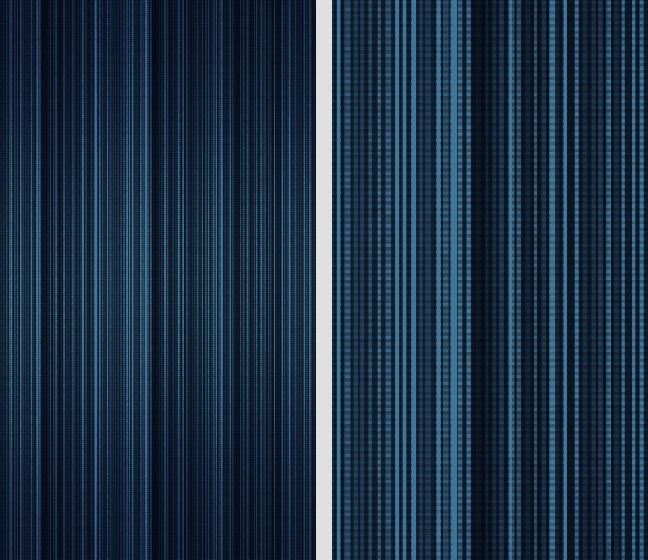
Left, the full canvas; right, a detail of the centre.
Reproduce this pattern procedurally as a Shadertoy shader.

```glsl
// Woven blue pinstripes: hashed columns of uneven tone and width, cut by dark
// gaps and a fine row of beads, with bright threads and narrow shadow bands.
// A soft horizontal glow lights the middle and fades to navy at both ends.

const float COLUMNS = 116.0;       // stripes across
const float ROWS = 256.0;          // bead rows down
const float STRIPE_WIDTH_MIN = 0.34;
const float STRIPE_WIDTH_MAX = 0.74;
const float GAP_LEVEL = 0.46;      // brightness between stripes
const float STRIPE_LEVEL = 1.30;
const float BEAD_DEPTH = 0.14;
const float GRAIN = 0.07;
const float THREAD_HALF_WIDTH = 0.0022;
const float BAND_HALF_WIDTH = 0.010;
const float GLOW_HEIGHT = 0.32;
const float END_LEVEL = 0.52;      // brightness at top and bottom
const float PEAK_LEVEL = 1.14;

const vec3 INK = vec3(0.015, 0.03, 0.06);
const vec3 NAVY = vec3(0.06, 0.11, 0.18);
const vec3 STEEL = vec3(0.13, 0.235, 0.33);
const vec3 SKY = vec3(0.26, 0.45, 0.59);

// Bright threads: position across, strength
const vec2 THREADS[8] = vec2[8](
    vec2(0.120, 0.60), vec2(0.301, 0.95), vec2(0.463, 0.80), vec2(0.521, 0.40),
    vec2(0.579, 0.55), vec2(0.660, 0.50), vec2(0.695, 0.35), vec2(0.827, 0.72));
// Centres of the shadow bands
const float BANDS[7] = float[7](0.138, 0.195, 0.280, 0.490, 0.620, 0.750, 0.880);

float hash(vec2 p) {
    vec3 q = fract(vec3(p.xyx) * 0.1031);
    q += dot(q, q.yzx + 33.33);
    return fract((q.x + q.y) * q.z);
}

float smoothNoise(float x, float seed) {
    float cell = floor(x);
    float t = smoothstep(0.0, 1.0, fract(x));
    return mix(hash(vec2(cell, seed)), hash(vec2(cell + 1.0, seed)), t);
}

// Share of a pixel of the given width, centred at x, inside [start, end]
float coverage(float x, float start, float end, float width) {
    float overlap = min(x + 0.5 * width, end) - max(x - 0.5 * width, start);
    return clamp(overlap / width, 0.0, 1.0);
}

// Sums the own column and both neighbours, so that edges blend across cells
float stripeTone(float x, float pixel) {
    float column = x * COLUMNS;
    float broad = smoothNoise(x * 22.0, 17.0);
    float lit = 0.0;
    for (float side = -1.0; side <= 1.0; side++) {
        float id = floor(column) + side;
        float fine = hash(vec2(id + 9.0, 3.0));
        float width = mix(STRIPE_WIDTH_MIN, STRIPE_WIDTH_MAX, hash(vec2(id + 9.0, 29.0)));
        float start = (1.0 - width) * hash(vec2(id + 9.0, 53.0));
        float tone = 0.16 + 0.20 * broad + 0.64 * fine * fine + 0.12 * fine;
        float share = coverage(column - id, start, start + width, pixel * COLUMNS);
        lit += share * (tone * STRIPE_LEVEL - 0.5 * GAP_LEVEL * (0.5 + 0.5 * broad));
    }
    return 0.5 * GAP_LEVEL * (0.5 + 0.5 * broad) + lit;
}

float shadow(float x) {
    float light = 1.0;
    for (int i = 0; i < BANDS.length(); i++) {
        float d = (x - BANDS[i]) / BAND_HALF_WIDTH;
        light *= 1.0 - 0.5 * exp(-d * d);
    }
    return light;
}

float threads(float x, float pixel) {
    float sum = 0.0;
    for (int i = 0; i < THREADS.length(); i++) {
        float d = x - THREADS[i].x;
        sum += THREADS[i].y * coverage(d, -THREAD_HALF_WIDTH, THREAD_HALF_WIDTH, pixel);
    }
    return sum;
}

// Each row is a bright bead above a dark thread of equal height
float beads(float y, float pixel) {
    float lit = coverage(fract(y * ROWS), 0.0, 0.5, pixel * ROWS);
    return 1.0 + BEAD_DEPTH * (2.0 * lit - 1.0);
}

vec3 palette(float tone) {
    vec3 color = mix(INK, NAVY, smoothstep(0.0, 0.32, tone));
    color = mix(color, STEEL, smoothstep(0.20, 0.70, tone));
    return mix(color, SKY, smoothstep(0.64, 1.30, tone));
}

void mainImage(out vec4 fragColor, in vec2 fragCoord) {
    vec2 uv = fragCoord / iResolution.xy;
    vec2 pixel = 1.0 / iResolution.xy;

    // Stripes and threads
    float tone = stripeTone(uv.x, pixel.x) * shadow(uv.x);
    tone += threads(uv.x, pixel.x);

    // Glow wavers a little from one group of columns to the next
    float center = 0.49 + 0.07 * (smoothNoise(uv.x * 7.0, 41.0) - 0.5);
    float d = (uv.y - center) / GLOW_HEIGHT;
    float glow = exp(-d * d);
    tone *= mix(END_LEVEL, PEAK_LEVEL, glow);

    // Beads and per-bead wear
    vec2 beadId = floor(uv * vec2(COLUMNS, ROWS));
    tone *= beads(uv.y, pixel.y);
    tone *= 1.0 + GRAIN * (hash(beadId) - 0.5) * 2.0;

    // Teal in the middle, bluer toward the ends
    vec3 color = palette(tone * 1.12) * mix(vec3(0.90, 0.93, 1.04), vec3(1.0, 1.03, 1.0), glow);
    fragColor = vec4(color, 1.0);
}
```
